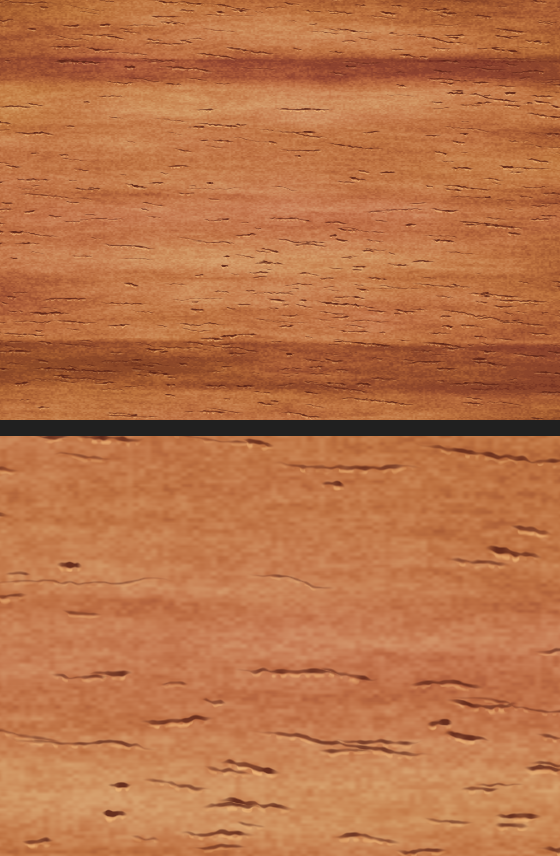
Top: the whole. Bottom: its middle third, enlarged.
Write a WebGL 2 fragment shader that draws this texture.

```glsl
#version 300 es
precision highp float;
// Polished reddish-brown wood: horizontal grain, dark growth bands and short open pores.

#define BASE_TONE 0.85
#define VIGNETTE 0.20
#define STREAK_CONTRAST 0.80
#define FIBRE_CONTRAST 0.36
#define SPECKLE_CONTRAST 0.24
#define LONG_PORE_CELL vec2(0.17, 0.025)
#define SHORT_PORE_CELL vec2(0.070, 0.015)
#define PORE_HALF_WIDTH 0.0016
#define PORE_COLOR vec3(0.36, 0.14, 0.09)
#define GLINT_COLOR vec3(0.97, 0.76, 0.50)

uniform vec2 u_resolution;
out vec4 fragColor;

float hash(vec2 p) {
    vec3 q = fract(p.xyx * 0.1031);
    q += dot(q, q.yzx + 33.33);
    return fract((q.x + q.y) * q.z);
}

float noise(vec2 p) {
    vec2 i = floor(p), f = fract(p);
    f = f * f * (3.0 - 2.0 * f);
    vec2 e = vec2(0.0, 1.0);
    return mix(mix(hash(i), hash(i + e.yx), f.x),
               mix(hash(i + e.xy), hash(i + e.yy), f.x), f.y);
}

// Fractal noise centred on zero
float fbm(vec2 p) {
    float sum = 0.0, amp = 0.5;
    for (int i = 0; i < 4; i++) {
        sum += amp * (noise(p) - 0.5);
        p = p * 2.03 + 17.3;
        amp *= 0.5;
    }
    return sum;
}

float band(float y, float low, float high, float soft) {
    return smoothstep(low - soft, low + soft, y) * (1.0 - smoothstep(high - soft, high + soft, y));
}

// Wood colour from dark (0) to light (1)
vec3 woodColor(float t) {
    vec3 c = mix(vec3(0.45, 0.19, 0.13), vec3(0.55, 0.27, 0.17), clamp(t / 0.2 + 0.5, 0.0, 1.0));
    c = mix(c, vec3(0.65, 0.35, 0.20), clamp((t - 0.20) / 0.22, 0.0, 1.0));
    c = mix(c, vec3(0.74, 0.44, 0.25), clamp((t - 0.42) / 0.23, 0.0, 1.0));
    c = mix(c, vec3(0.78, 0.50, 0.31), clamp((t - 0.65) / 0.17, 0.0, 1.0));
    return mix(c, vec3(0.84, 0.63, 0.43), clamp((t - 0.82) / 0.36, 0.0, 1.0));
}

// Scattered pores: x = dark slit, y = bright lower lip
vec2 pores(vec2 p, vec2 cell, float density, float seed, float soft) {
    vec2 result = vec2(0.0);
    float wobble = (noise(p * vec2(30.0, 22.0) + seed) - 0.5) * 0.006
                 + (noise(p * vec2(150.0, 40.0) + seed) - 0.5) * 0.0024;
    float breakup = noise(p * vec2(120.0, 90.0) + seed);
    float ragged = noise(p * vec2(260.0, 200.0) + seed);
    for (int j = -1; j <= 1; j++)
    for (int i = -1; i <= 1; i++) {
        vec2 id = floor(p / cell) + vec2(i, j);
        vec2 key = id + seed;
        float size = hash(key + 3.7), depth = hash(key + 9.1);
        vec2 centre = (id + vec2(hash(key + 21.3), hash(key + 47.9))) * cell;
        float cluster = smoothstep(0.25, 0.7, noise(centre * vec2(3.0, 9.0) + seed));
        if (hash(key + 71.1) > density * (0.3 + 1.4 * cluster)) continue;

        float halfLength = cell.x * mix(0.14, 0.47, size);
        float slope = mix(0.02, -0.15, hash(key + 88.2));
        vec2 d = p - centre;
        d.y -= slope * d.x + wobble;
        float t = abs(d.x) / halfLength;
        float taper = 1.0 - smoothstep(0.5, 1.0, t);
        float w = PORE_HALF_WIDTH * (0.4 + 0.7 * depth) * (0.2 + 0.8 * breakup + 0.8 * ragged);
        w *= 0.35 + 0.65 * taper;
        float slit = 1.0 - smoothstep(w - soft, w + soft, abs(d.y));
        float lip = 1.0 - smoothstep(0.0, w + soft, abs(d.y + 1.6 * w + soft));
        result.x = max(result.x, slit * taper * mix(0.5, 1.0, depth) * (0.55 + 0.7 * breakup));
        result.y = max(result.y, lip * taper * smoothstep(0.25, 0.7, ragged) * (0.3 + 0.7 * depth));
    }
    return min(result, 1.0);
}

void main() {
    vec2 p = gl_FragCoord.xy / u_resolution.y;
    vec2 edge = gl_FragCoord.xy / u_resolution * 2.0 - 1.0;
    float vignette = dot(edge, edge);
    float soft = max(0.55 / u_resolution.y, 0.0010);

    // Grain coordinates bend gently along the board
    vec2 g = p;
    g.y += 0.035 * fbm(vec2(p.x * 1.6, p.y * 3.0)) + 0.008 * p.x;

    // Broad light, soft streaks, fine fibres and cross-grain shimmer
    float streaks = fbm(g * vec2(1.3, 13.0) + 5.0);
    float fibres = fbm(g * vec2(9.0, 110.0) + 40.0);
    float shimmer = fbm(p * vec2(7.0, 4.0) + 80.0);
    float tone = BASE_TONE - VIGNETTE * vignette;
    tone += STREAK_CONTRAST * streaks + FIBRE_CONTRAST * fibres + 0.22 * shimmer;
    tone += SPECKLE_CONTRAST * (noise(p * vec2(210.0, 330.0)) - 0.5);
    tone += 0.6 * SPECKLE_CONTRAST * (noise(p * vec2(90.0, 190.0) + 31.0) - 0.5);

    // Dark growth bands
    float vary = 0.85 + 1.1 * fbm(g * vec2(2.5, 30.0) + 60.0);
    float heart = band(g.y, 0.080, 0.190, 0.012);
    float upper = band(g.y, 0.810, 0.870, 0.016);
    tone -= vary * (0.46 * heart + 0.30 * upper);
    tone -= vary * 0.20 * (band(g.y, 0.525, 0.555, 0.018) + band(g.y, 0.325, 0.355, 0.02));
    tone -= vary * 0.20 * (band(g.y, 0.181, 0.190, 0.006) + band(g.y, 0.861, 0.867, 0.004));

    // Patches of pinker and more golden wood
    vec3 color = woodColor(tone);
    float pink = 0.2 + 1.6 * fbm(g * vec2(2.2, 8.0) + 120.0) + 0.4 * upper - 0.3 * vignette;
    color += vec3(0.0, -0.026, 0.026) * clamp(pink, -0.6, 0.9);

    // Open pores with their lit lower lips
    vec2 slits = pores(p, LONG_PORE_CELL, 0.50, 13.0, soft);
    slits = max(slits, pores(p, SHORT_PORE_CELL, 0.34, 57.0, soft));
    color = mix(color, GLINT_COLOR, 0.70 * slits.y * clamp(tone + 0.2, 0.35, 1.0));
    color = mix(color, PORE_COLOR, 0.90 * slits.x);

    fragColor = vec4(clamp(color, 0.0, 1.0), 1.0);
}
```
